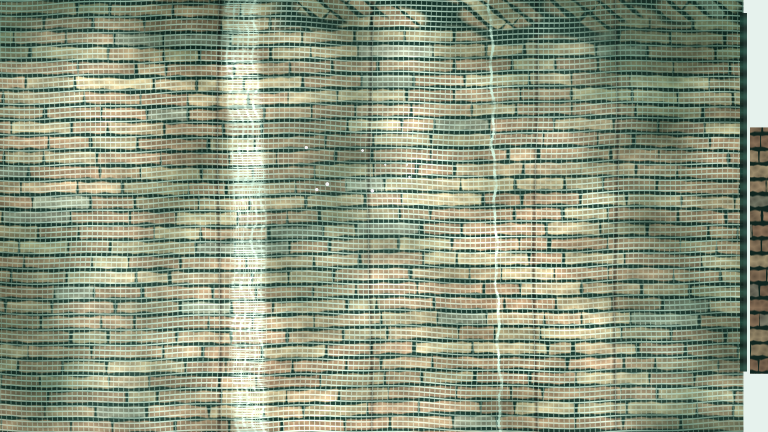
This texture is drawn by a Shadertoy shader. Its source:

```glsl
// Weathered brick wall behind a pale, rippling scaffold net with vertical seams.
const float ROWS = 29.0;             // brick courses down the canvas
const float COLUMNS = 14.0;          // bricks across the canvas
const float NET_LINES = 84.0;        // net threads per canvas height
const float JOINT = 0.0045;          // half thickness of a mortar joint
const float THREAD = 0.0017;         // half thickness of a net thread
const float ASPECT = 16.0 / 9.0;
const float WALL_END = 0.968;        // right edge of the wall
const float OVERLAP = 0.322;         // centre of the doubled strip of net
const vec4 FOLDS = vec4(0.285, 0.482, 0.697, 0.802); // dark vertical creases
const vec3 MORTAR = vec3(0.08, 0.18, 0.15);
const vec3 CLAY = vec3(0.62, 0.51, 0.40);
const vec3 OCHRE = vec3(0.69, 0.63, 0.49);
const vec3 ASH = vec3(0.49, 0.54, 0.48);
const vec3 NET = vec3(0.86, 0.95, 0.89);
const vec3 DAYLIGHT = vec3(0.90, 0.95, 0.93);
const vec3 LIT = vec3(1.17, 1.18, 1.16);             // gain of bright areas
const vec3 SHADE = vec3(0.56, 0.68, 0.64);           // green tint of dim areas

float hash(vec2 p) {
    return fract(sin(dot(p, vec2(127.1, 311.7))) * 43758.55);
}

// Distance to the nearest scattered point, about 0 to 1
float cellular(vec2 p) {
    float nearest = 2.0;
    for (int i = 0; i < 9; i++) {
        vec2 c = floor(p) + vec2(i % 3 - 1, i / 3 - 1);
        nearest = min(nearest, distance(p, c + vec2(hash(c), hash(c + 57.3))));
    }
    return nearest;
}

// Soft-edged line: 1 within halfWidth of zero distance
float line(float d, float halfWidth, float aa) {
    return 1.0 - smoothstep(halfWidth - 0.5 * aa, halfWidth + 0.5 * aa, abs(d));
}

// Offset of a vertical joint within its course
float jointShift(float i, float row) {
    return 0.6 * hash(vec2(i, row + 9.0));
}

vec3 bricks(vec2 p, float aa) {
    float y = p.y * ROWS, row = floor(y);
    float size = ASPECT / COLUMNS;
    float x = p.x / size + 0.5 * mod(row, 2.0) + 0.3 * hash(vec2(row, 3.0));
    float id = floor(x);
    if (x < id + jointShift(id, row)) id -= 1.0;
    float left = x - id - jointShift(id, row);
    float right = id + 1.0 + jointShift(id + 1.0, row) - x;
    float toCourse = (0.5 - abs(fract(y) - 0.5)) / ROWS;
    float toEnd = min(left, right) * size;
    float wear = 0.006 * (cellular(p * 30.0) - 0.45) + 0.002 * (hash(vec2(id, row + 2.0)) - 0.5);
    float face = smoothstep(-1.1 * aa, 1.1 * aa, toCourse - JOINT - wear)
               * smoothstep(-1.1 * aa, 1.1 * aa, toEnd - 0.6 * JOINT - wear);
    vec3 color = mix(CLAY, OCHRE, smoothstep(0.3, 1.0, hash(vec2(id, row))));
    color = mix(color, ASH, 0.7 * step(0.95, hash(vec2(row, id + 4.0))));
    color *= 0.88 + 0.18 * hash(vec2(id + 7.0, row));
    color *= 0.82 + 0.36 * cellular(p * vec2(30.0, 60.0));
    return mix(MORTAR, color, face);
}

// Net coverage: stronger horizontal threads, finer vertical ones
float net(vec2 p, float aa) {
    vec2 d = (abs(fract(p * NET_LINES) - 0.5)) / NET_LINES;
    return max(0.74 * line(d.y, THREAD, 1.4 * aa), 0.46 * line(d.x, 0.75 * THREAD, 1.4 * aa));
}

void mainImage(out vec4 fragColor, in vec2 fragCoord) {
    vec2 uv = fragCoord / iResolution.xy;
    vec2 p = vec2(uv.x * ASPECT, uv.y);
    float aa = 1.0 / iResolution.y;

    // Wall with gently bowed courses
    vec2 bow = vec2(0.0, 0.006 * sin(4.0 * p.x) + 0.002 * sin(11.0 * p.x + 3.0 * p.y));
    vec3 color = bricks(p + bow, aa);

    // Slanted bricks and shadowy gaps along the top
    float topEdge = 0.93 + 0.025 * sin(9.0 * p.x) + 0.012 * sin(31.0 * p.x);
    float top = smoothstep(0.34, 0.38, uv.x) * smoothstep(topEdge - 0.008, topEdge + 0.008, uv.y);
    vec3 slanted = bricks(mat2(0.77, 0.64, -0.64, 0.77) * p, aa);
    float gap = smoothstep(0.4, 0.55, cellular(p * vec2(5.0, 14.0)));
    color = mix(color, mix(slanted, MORTAR, gap), top);

    // Creases
    for (int i = 0; i < 4; i++) {
        float crease = p.x - ASPECT * FOLDS[i] - 0.004 * sin(7.0 * p.y + float(i));
        color *= 1.0 - 0.5 * line(crease, 0.003, 0.01);
    }

    // Rippling net, doubled where two sheets overlap
    vec2 ripple = vec2(0.004 * sin(8.0 * p.y + 3.0 * p.x) + 0.002 * sin(23.0 * p.y),
                       0.008 * sin(6.0 * p.x + 2.0 * p.y) + 0.002 * sin(25.0 * p.x));
    float haze = 0.06 + 0.06 * sin(3.0 * p.x + 4.0 * p.y) * sin(7.0 * p.x - 2.0 * p.y);
    float cover = net(p + ripple, aa) * (0.6 + 0.75 * cellular(p * vec2(5.0, 9.0)));
    float bandX = uv.x - OVERLAP + 0.003 * sin(9.0 * p.y) - 0.012 * (0.5 - uv.y);
    float band = line(bandX, 0.022, 0.012);
    float ladder = line(fract(bandX * 90.0 + 0.4 * sin(60.0 * p.y)) - 0.5, 0.14, 0.25);
    cover = max(cover, band * net(p * 1.07 - 2.0 * ripple.yx, aa)) + haze;
    cover += band * (0.10 + 0.5 * ladder * cellular(p * vec2(20.0, 45.0)));

    // Frayed seam cord
    float fray = 0.003 * sin(40.0 * p.y) + 0.002 * sin(97.0 * p.y);
    float seam = p.x - ASPECT * (0.652 - 0.014 * uv.y) + fray;
    cover += line(seam, 0.0028, 0.005) * (0.2 + cellular(p * 50.0));
    color = mix(color, NET, clamp(cover, 0.0, 0.92));

    // Broad dim patches, deepest at the top and the right
    float dim = 0.20 + 0.30 * sin(5.0 * p.x + 0.8 + sin(4.0 * p.y)) * sin(6.0 * p.y + 2.0 * p.x)
              + 0.12 * sin(17.0 * p.x + 1.5 * sin(3.0 * p.y))
              + 0.55 * smoothstep(0.75, 1.0, uv.y) + 0.45 * smoothstep(0.65, 0.95, uv.x)
              + 0.30 * smoothstep(0.15, 0.0, uv.x) + 0.7 * (cellular(p * vec2(6.0, 9.0)) - 0.45);
    color *= mix(LIT, SHADE, clamp(dim - 0.25 * band, -0.1, 1.0));

    // Pinholes of light around the centre
    for (int i = 0; i < 8; i++) {
        vec2 seed = vec2(float(i), 2.0);
        vec2 hole = vec2(0.69 + 0.27 * hash(seed), 0.42 + 0.24 * hash(seed + 5.0));
        color = mix(color, vec3(0.95), line(distance(p, hole), 0.002 + 0.003 * hash(seed + 8.0), aa));
    }

    // Daylit opening, brick stack and dark post past the wall
    float stack = line(uv.y - 0.42, 0.285, aa) * step(0.976, uv.x);
    vec3 beyond = mix(DAYLIGHT, 0.8 * bricks(p * vec2(1.8, 1.0), aa), stack);
    color = mix(color, beyond, smoothstep(-aa, aa, p.x - ASPECT * WALL_END));
    float post = line(p.x - ASPECT * WALL_END, 0.008, aa) * line(uv.y - 0.555, 0.415, aa);
    color = mix(color, MORTAR * (1.1 + 0.4 * sin(180.0 * uv.y)), 0.9 * post);
    fragColor = vec4(color, 1.0);
}
```
